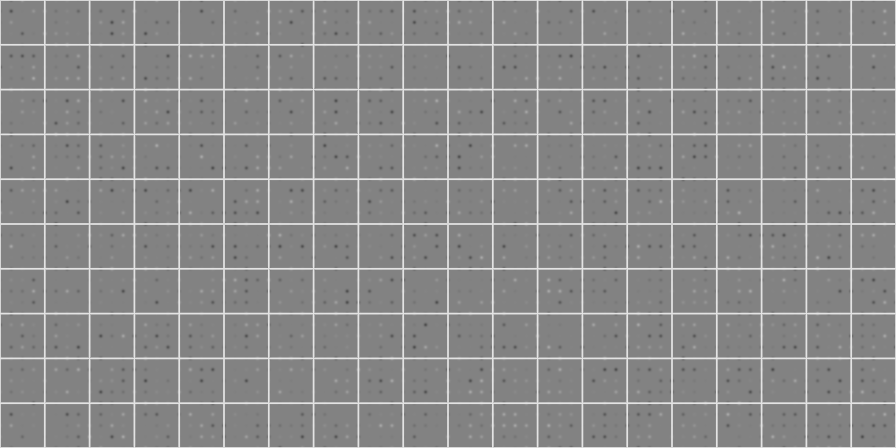
Write a WebGL 2 fragment shader that draws this pattern.

```glsl
#version 300 es
precision highp float;

uniform vec2 u_resolution;
out vec4 fragColor;

const float TILES_DOWN = 10.0;      // square tiles over the canvas height
const float LINE_WIDTH = 0.039;     // in tiles
const float DOTS_PER_TILE = 4.0;    // dot lattice steps along a tile side
const float DOT_SIGMA = 0.11;       // in lattice steps
const float DOT_CONTRAST = 0.17;
const float DOT_BIAS = -0.08;       // below zero favours dark dots
const vec3 TILE_GRAY = vec3(0.51);
const vec3 LINE_COLOR = vec3(0.89);

float hash(vec2 p) {
    vec3 q = fract(vec3(p.xyx) * 0.1031);
    q += dot(q, q.yzx + 33.33);
    return fract((q.x + q.y) * q.z);
}

// Soft dot of random strength, light or dark, on each lattice point
float speckle(vec2 p) {
    vec2 node = floor(p + 0.5);
    vec2 offset = p - node;
    float strength = hash(node + 17.0) * 2.0 - 1.0 + DOT_BIAS;
    float falloff = exp(-dot(offset, offset) / (2.0 * DOT_SIGMA * DOT_SIGMA));
    return strength * abs(strength) * falloff;
}

// Antialiased coverage of the lines on whole tile coordinates
float gridLines(vec2 p, float pixel) {
    vec2 dist = abs(p - floor(p + 0.5));
    float width = max(LINE_WIDTH, pixel);
    vec2 cover = clamp((0.5 * width - dist) / pixel + 0.5, 0.0, 1.0);
    return max(cover.x, cover.y) * LINE_WIDTH / width;
}

void main() {
    float pixel = TILES_DOWN / u_resolution.y;
    vec2 tilePos = gl_FragCoord.xy * pixel;

    vec3 color = TILE_GRAY + DOT_CONTRAST * speckle(tilePos * DOTS_PER_TILE);
    color = mix(color, LINE_COLOR, gridLines(tilePos, pixel));
    fragColor = vec4(color, 1.0);
}
```
